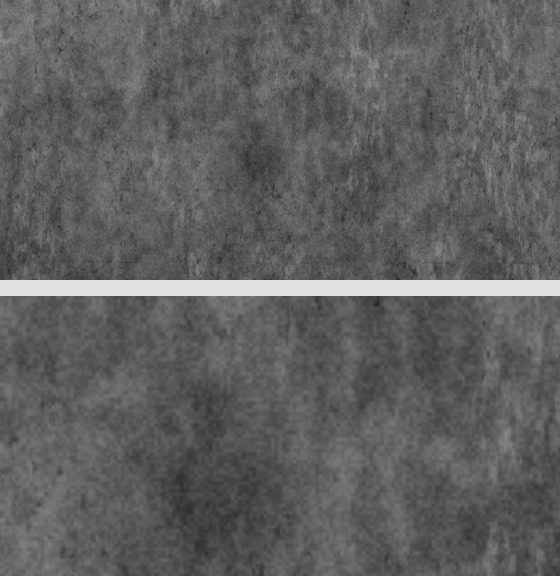
Top, the full canvas; bottom, a detail of the centre.
A Shadertoy shader for this texture:

```glsl
#define BASE_GRAY 0.364
#define CLOUD 0.14
#define STREAK 0.15
#define MOTTLE 0.17
#define GRAIN 0.085
#define STAIN 0.042
#define SCRAPE 0.085
#define PIT_COLUMNS 6.0
#define PIT_ROWS 34.0
#define PIT_DEPTH 0.12
#define CRACK_DEPTH 0.04

float hash(vec2 p) {
    vec3 q = fract(p.xyx * vec3(0.1031, 0.1030, 0.0973));
    q += dot(q, q.yzx + 33.33);
    return fract((q.x + q.y) * q.z);
}

float noise(vec2 p) {
    vec2 i = floor(p), f = fract(p);
    f = f * f * (3.0 - 2.0 * f);
    float low = mix(hash(i), hash(i + vec2(1, 0)), f.x);
    float high = mix(hash(i + vec2(0, 1)), hash(i + vec2(1, 1)), f.x);
    return mix(low, high, f.y);
}

float fbm(vec2 p) {
    float sum = 0.0, amp = 0.5;
    for (int i = 0; i < 5; i++) {
        sum += amp * noise(p);
        p = p * 2.03 + vec2(17.3, 9.1);
        amp *= 0.5;
    }
    return sum / 0.97;
}

// Small dark holes strung along wandering vertical lines
float pits(vec2 p) {
    vec2 scale = vec2(PIT_COLUMNS, PIT_ROWS);
    vec2 cell = floor(p * scale);
    float column = (cell.x + 0.2 + 0.6 * hash(vec2(cell.x, 71.0))) / scale.x;
    column += 0.012 * (hash(cell + 5.0) - 0.5);
    float row = (cell.y + 0.3 + 0.4 * hash(cell + 13.0)) / scale.y;
    vec2 d = (p - vec2(column, row)) * vec2(1.0, 0.6);
    float radius = mix(0.002, 0.0055, pow(hash(cell + 29.0), 3.0));
    float present = step(0.45, hash(cell + 41.0));
    return present * (1.0 - smoothstep(radius * 0.4, radius * 1.4, length(d)));
}

// Thin broken lines along a noise contour
float cracks(vec2 p) {
    float line = abs(fbm(p * vec2(2.5, 6.0) + 50.0) - 0.5);
    float gate = smoothstep(0.6, 0.8, noise(p * vec2(9.0, 11.0) + 80.0));
    return gate * (1.0 - smoothstep(0.002, 0.012, line));
}

void mainImage(out vec4 fragColor, in vec2 fragCoord) {
    vec2 p = fragCoord / iResolution.y;
    float aspect = iResolution.x / iResolution.y;
    float side = abs(2.0 * p.x / aspect - 1.0);
    vec2 warp = vec2(fbm(p * 9.0 + 3.0), fbm(p * 9.0 + 31.0)) - 0.5;
    vec2 w = p + 0.06 * warp;

    // Broad tone, lighter towards the top and the upper sides
    float gray = BASE_GRAY + 0.045 * (p.y - 0.5);
    gray += 0.045 * (side * side - 0.33) * smoothstep(0.1, 0.9, p.y);
    gray += CLOUD * (fbm(w * vec2(4.5, 2.6) + 11.0) - 0.5);

    // Vertical runs, fading near the foot of the wall
    float runs = fbm(w * vec2(28.0, 3.5) + 23.0) - 0.5;
    gray += STREAK * runs * mix(0.45, 1.0, smoothstep(0.05, 0.4, p.y));
    gray += MOTTLE * (fbm(p * vec2(36.0, 27.0) + 37.0) - 0.5);

    // Damp stains with ragged edges
    float stain = fbm(w * vec2(6.5, 5.0) + 61.0) + 0.25 * runs;
    gray -= STAIN * (smoothstep(0.54, 0.62, stain) - 0.3);

    // Pale worn plaster in clustered vertical scratches
    float worn = smoothstep(0.48, 0.66, fbm(w * vec2(7.0, 2.6) + 90.0));
    float scratch = smoothstep(0.46, 0.7, fbm(p * vec2(75.0, 26.0) + 7.0));
    gray += SCRAPE * (worn * scratch - 0.06);

    // Dark flecks, pits, cracks and level casting seams
    float fleck = smoothstep(0.62, 0.78, fbm(p * vec2(85.0, 50.0) + 19.0));
    gray -= 0.09 * fleck * smoothstep(0.35, 0.65, noise(p * vec2(7.0, 4.0)));
    gray -= PIT_DEPTH * pits(p) * smoothstep(0.3, 0.55, noise(p * 3.0 + 4.0));
    gray -= CRACK_DEPTH * cracks(p);
    float seam = abs(p.y - 0.065 - 0.02 * (noise(vec2(p.x * 4.0, 2.0)) - 0.5));
    float seamGate = smoothstep(0.3, 0.7, noise(vec2(p.x * 9.0, 8.0)));
    gray -= 0.04 * seamGate * (1.0 - smoothstep(0.001, 0.006, seam));

    // Fine sandy grain
    gray += GRAIN * (noise(p * 230.0) - 0.5);
    gray += 0.7 * GRAIN * (noise(p * vec2(130.0, 105.0) + 40.0) - 0.5);

    fragColor = vec4(vec3(clamp(gray, 0.0, 1.0)), 1.0);
}
```
